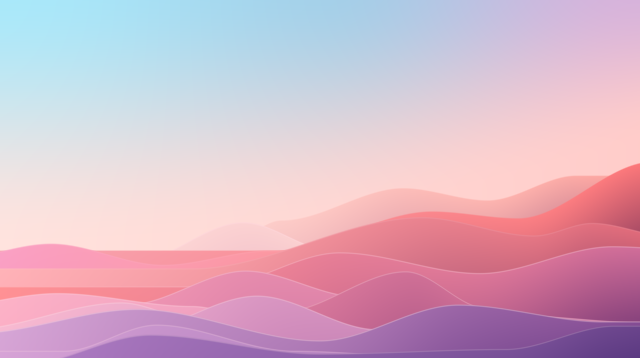
Reproduce this background procedurally as a WebGL 1 fragment shader.

```glsl
precision highp float;

// Layered pastel hills under a cyan-to-peach sky, painted back to front.
// Each ridge eases through a few crests and troughs; every hill gets a
// left-to-right tint, a deepening foot and an optional pale rim.

uniform vec2 u_resolution;

#define FOOT_DEPTH 0.20
#define FOOT_LEFT vec3(1.00, 0.95, 0.98)
#define FOOT_RIGHT vec3(0.66, 0.62, 0.82)
#define RIM_WIDTH 0.0024
#define RIM_COLOR vec3(1.00, 0.85, 0.88)
#define SKY_CYAN vec3(0.66, 0.91, 0.98)
#define SKY_BLUE vec3(0.64, 0.81, 0.91)
#define SKY_LILAC vec3(0.84, 0.70, 0.86)
#define SKY_CREAM vec3(1.00, 0.89, 0.87)
#define SKY_PEACH vec3(1.00, 0.80, 0.79)

// Height eased through five (x, height) turning points
float ridge(float x, vec2 a, vec2 b, vec2 c, vec2 d, vec2 e) {
  float h = mix(a.y, b.y, smoothstep(a.x, b.x, x));
  h = mix(h, c.y, smoothstep(b.x, c.x, x));
  h = mix(h, d.y, smoothstep(c.x, d.x, x));
  return mix(h, e.y, smoothstep(d.x, e.x, x));
}

// Sky whose warm horizon climbs towards the right
vec3 sky(vec2 p) {
  vec3 high = mix(SKY_CYAN, SKY_BLUE, smoothstep(0.0, 0.6, p.x));
  high = mix(high, SKY_LILAC, smoothstep(0.5, 1.0, p.x));
  vec3 low = mix(SKY_CREAM, SKY_PEACH, p.x);
  float reach = mix(0.70, 0.40, p.x * p.x);
  return mix(high, low, smoothstep(-0.04, reach, 1.0 - p.y));
}

// Lay one hill over the colour so far
void hill(inout vec3 color, vec2 p, float h, vec3 left, vec3 right, float rim) {
  float pixel = 1.0 / u_resolution.y;
  float depth = h - p.y;
  vec3 foot = mix(FOOT_LEFT, FOOT_RIGHT, p.x * p.x);
  vec3 body = mix(left, right, p.x);
  body *= mix(vec3(1.0), foot, clamp(depth / FOOT_DEPTH, 0.0, 1.0));
  float line = 1.0 - smoothstep(0.0, RIM_WIDTH + pixel, abs(depth));
  body = mix(body, RIM_COLOR, rim * line);
  color = mix(color, body, smoothstep(-pixel, pixel, depth));
}

void main() {
  vec2 p = gl_FragCoord.xy / u_resolution;
  float x = p.x;
  vec3 color = sky(p);

  // Distant peach hills
  hill(color, p, ridge(x, vec2(0.34, 0.30), vec2(0.44, 0.384),
    vec2(0.63, 0.474), vec2(0.762, 0.44), vec2(0.90, 0.509)),
    vec3(0.99, 0.92, 0.91), vec3(0.99, 0.64, 0.62), 0.0);
  hill(color, p, ridge(x, vec2(0.20, 0.262), vec2(0.38, 0.379),
    vec2(0.52, 0.30), vec2(0.70, 0.25), vec2(1.0, 0.25)),
    vec3(0.99, 0.85, 0.85), vec3(0.98, 0.78, 0.78), 0.5);

  // Coral and rose hills
  hill(color, p, ridge(x, vec2(0.43, 0.30), vec2(0.675, 0.409),
    vec2(0.81, 0.39), vec2(1.02, 0.548), vec2(1.2, 0.50)),
    vec3(0.97, 0.65, 0.70), vec3(0.99, 0.47, 0.48), 0.0);
  hill(color, p, ridge(x, vec2(-0.10, 0.265), vec2(0.08, 0.319),
    vec2(0.255, 0.26), vec2(0.42, 0.30), vec2(0.60, 0.31)),
    vec3(0.98, 0.63, 0.77), vec3(1.00, 0.55, 0.45), 0.1);
  hill(color, p, ridge(x, vec2(0.30, 0.25), vec2(0.66, 0.393),
    vec2(0.835, 0.342), vec2(0.925, 0.377), vec2(1.05, 0.34)),
    vec3(1.00, 0.70, 0.72), vec3(0.88, 0.42, 0.48), 0.15);

  // Middle mauve hills
  hill(color, p, ridge(x, vec2(0.33, 0.20), vec2(0.531, 0.295),
    vec2(0.75, 0.237), vec2(0.957, 0.312), vec2(1.1, 0.30)),
    vec3(1.00, 0.57, 0.58), vec3(0.82, 0.43, 0.60), 0.4);
  hill(color, p, ridge(x, vec2(0.20, 0.15), vec2(0.384, 0.244),
    vec2(0.56, 0.172), vec2(0.80, 0.12), vec2(1.0, 0.10)),
    vec3(0.97, 0.62, 0.72), vec3(0.80, 0.44, 0.62), 0.4);
  hill(color, p, ridge(x, vec2(0.44, 0.13), vec2(0.634, 0.242),
    vec2(0.76, 0.14), vec2(0.90, 0.10), vec2(1.0, 0.10)),
    vec3(0.92, 0.55, 0.66), vec3(0.76, 0.38, 0.55), 0.35);

  // Pale pink hills at the left
  hill(color, p, ridge(x, vec2(-0.10, 0.14), vec2(0.09, 0.181),
    vec2(0.30, 0.145), vec2(0.45, 0.08), vec2(1.0, 0.05)),
    vec3(0.99, 0.70, 0.78), vec3(0.85, 0.50, 0.70), 0.4);
  hill(color, p, ridge(x, vec2(-0.05, 0.08), vec2(0.19, 0.155),
    vec2(0.32, 0.10), vec2(0.50, 0.05), vec2(1.0, 0.05)),
    vec3(0.97, 0.73, 0.82), vec3(0.80, 0.50, 0.72), 0.45);
  hill(color, p, ridge(x, vec2(0.20, 0.07), vec2(0.402, 0.174),
    vec2(0.59, 0.08), vec2(0.80, 0.05), vec2(1.0, 0.05)),
    vec3(0.96, 0.71, 0.83), vec3(0.70, 0.42, 0.66), 0.4);

  // Lilac and violet foreground
  hill(color, p, ridge(x, vec2(-0.04, 0.07), vec2(0.215, 0.137),
    vec2(0.50, 0.049), vec2(0.716, 0.149), vec2(0.944, 0.102)),
    vec3(0.84, 0.65, 0.84), vec3(0.52, 0.30, 0.58), 0.45);
  hill(color, p, ridge(x, vec2(0.10, 0.02), vec2(0.245, 0.093),
    vec2(0.46, 0.02), vec2(0.70, 0.0), vec2(1.0, 0.0)),
    vec3(0.84, 0.64, 0.84), vec3(0.60, 0.40, 0.68), 0.3);
  hill(color, p, ridge(x, vec2(0.03, -0.02), vec2(0.235, 0.065),
    vec2(0.50, 0.012), vec2(0.79, 0.025), vec2(0.96, 0.09)),
    vec3(0.70, 0.50, 0.78), vec3(0.42, 0.27, 0.55), 0.25);

  gl_FragColor = vec4(color, 1.0);
}
```
